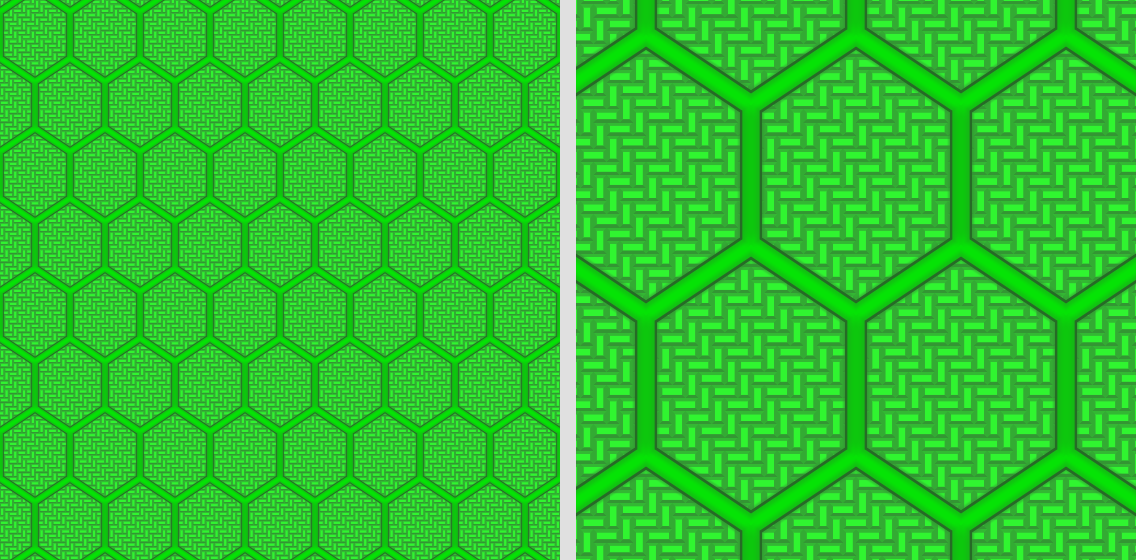
Left, the full canvas; right, a detail of the centre.
Give the GLSL for this pattern, as a WebGL 1 fragment shader.

```glsl
precision highp float;

// Green honeycomb, eight cells across and eight rows down, filled with a fine
// herringbone of bevelled 2:1 bricks lit from above. Cells are hexagonal
// distance fields; bricks come from the diagonal index of a 128 square grid.

uniform vec2 u_resolution;

// Distances from a cell centre toward its upright and slanted walls (0.5 at the wall)
vec2 wallReach(vec2 p) {
  p = abs(p);
  return vec2(p.x, 0.5 * p.x + 0.75 * p.y);
}

// Reach inside whichever of the two staggered cell rows owns the point
vec2 honeycomb(vec2 p) {
  vec2 evenRow = wallReach(vec2(fract(p.x + 0.5) - 0.5, mod(p.y + 0.5, 2.0) - 1.0));
  vec2 oddRow = wallReach(vec2(fract(p.x) - 0.5, mod(p.y - 0.5, 2.0) - 1.0));
  return max(evenRow.x, evenRow.y) < max(oddRow.x, oddRow.y) ? evenRow : oddRow;
}

// Herringbone brick with a flat bright face and four shaded bevels
vec3 herringbone(vec2 p, float pixel) {
  vec2 cell = floor(p);
  vec2 local = fract(p) - 0.5;
  float kind = mod(cell.x + cell.y, 4.0);
  vec2 halfSize = vec2(1.0, 0.5);
  if (kind < 1.5) {
    local.x += kind < 0.5 ? -0.5 : 0.5;
  } else {
    local.y += kind < 2.5 ? -0.5 : 0.5;
    halfSize = halfSize.yx;
  }

  vec2 inset = halfSize - abs(local);
  float soft = 0.5 * min(pixel, 0.5);
  float level = smoothstep(-soft, soft, inset.x - inset.y);
  vec3 lit = local.y > 0.0 ? vec3(0.20, 0.72, 0.20) : vec3(0.20, 0.59, 0.20);
  vec3 bevel = mix(vec3(0.20, 0.67, 0.20), lit, level);
  float face = smoothstep(0.25 - soft, 0.25 + soft, min(inset.x, inset.y));
  return mix(bevel, vec3(0.19, 0.96, 0.19), face);
}

void main() {
  vec2 uv = gl_FragCoord.xy / u_resolution;
  float pixel = 1.0 / min(u_resolution.x, u_resolution.y);

  vec3 color = herringbone(uv * 128.0, 128.0 * pixel);

  // Distance to the nearest wall centreline, in cell widths
  vec2 reach = honeycomb(uv * 8.0);
  float edge = 0.5 - max(reach.x, reach.y);
  float soft = 4.0 * pixel;

  // Soft shade, then a thin dark outline beside the wall
  float shade = 1.0 - smoothstep(0.052, 0.070, edge);
  color = mix(color, vec3(0.20, 0.59, 0.20), 0.6 * shade);
  float outline = 1.0 - smoothstep(0.053 - soft, 0.053 + soft, edge);
  color = mix(color, vec3(0.15, 0.42, 0.15), outline);

  // Rounded wall: slanted runs and joints catch more light than upright ones
  float slant = smoothstep(-0.05, 0.03, reach.y - reach.x);
  float crest = 1.0 - smoothstep(0.008, 0.042, edge);
  vec3 upright = mix(vec3(0.08, 0.72, 0.08), vec3(0.05, 0.78, 0.05), crest);
  vec3 slanted = mix(vec3(0.07, 0.75, 0.07), vec3(0.02, 0.89, 0.02), crest);
  float wall = 1.0 - smoothstep(0.041 - soft, 0.041 + soft, edge);
  color = mix(color, mix(upright, slanted, slant), wall);

  gl_FragColor = vec4(color, 1.0);
}
```
